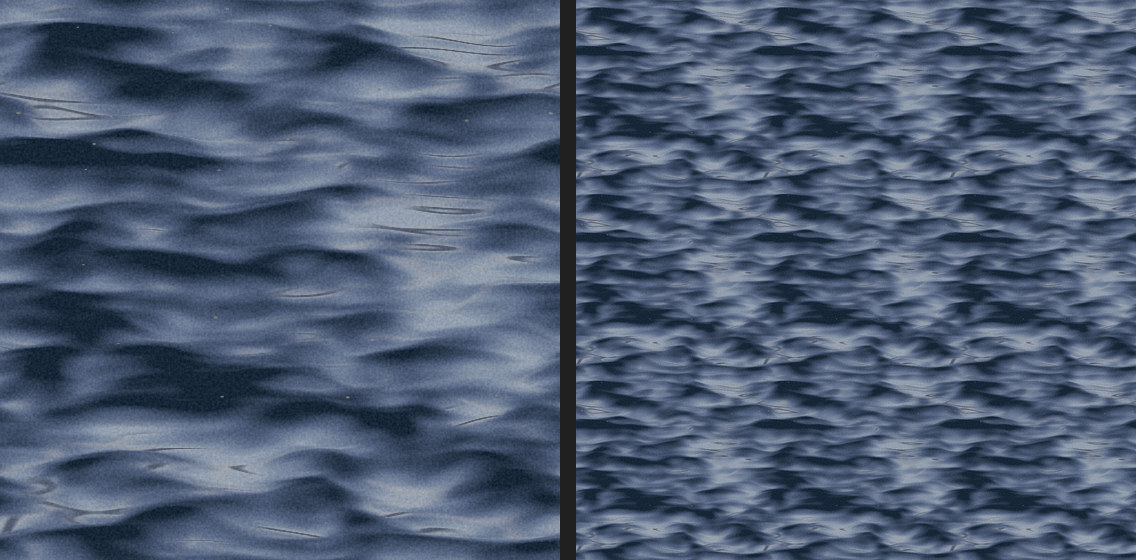
Left: one tile. Right: repeated 3 by 3.
Write a Shadertoy shader that draws this texture.

```glsl
const vec3 WATER[6] = vec3[6](
    vec3(0.12, 0.18, 0.25), vec3(0.21, 0.27, 0.36), vec3(0.29, 0.35, 0.46),
    vec3(0.38, 0.44, 0.55), vec3(0.46, 0.52, 0.61), vec3(0.55, 0.60, 0.67));
const vec3 GLINT = vec3(0.64, 0.65, 0.67);
const vec3 OUTLINE = vec3(0.22, 0.27, 0.36);
const vec3 SPECK = vec3(0.55, 0.52, 0.50);
const float TONE_MID = 2.1;      // ramp position of still water
const float TONE_GAIN = 5.8;     // contrast of the waves
const float TONE_MIN = -0.35;    // darkest ramp position
const float STEEPNESS = 0.038;   // how sharply crests cut into dark faces
const float RIPPLE = 0.40;
const float FINE_RIPPLE = 0.20;
const float GRAIN = 0.085;
const float SPECK_CELLS = 11.0;
const float SPECK_SHARE = 0.2;
const float SPECK_RADIUS = 0.0045;

// Integer hash giving two values in 0..1
vec2 hash2(vec2 cell, float seed) {
    uvec3 v = uvec3(cell, seed) * 1664525u + 1013904223u;
    v.x += v.y * v.z; v.y += v.z * v.x; v.z += v.x * v.y;
    v ^= v >> 16u;
    v.x += v.y * v.z; v.y += v.z * v.x;
    return vec2(v.xy >> 8u) / 16777216.0;
}

float cornerSlope(vec2 cell, vec2 offset, vec2 cells, float seed) {
    float angle = 6.28318 * hash2(mod(cell, cells), seed).x;
    return dot(vec2(cos(angle), sin(angle)), offset);
}

// Gradient noise that wraps over the unit square
float noise(vec2 p, vec2 cells, float seed) {
    p *= cells;
    vec2 c = floor(p), f = p - c;
    vec2 u = f * f * f * (f * (f * 6.0 - 15.0) + 10.0);
    vec2 e = vec2(1.0, 0.0);
    return mix(
        mix(cornerSlope(c, f, cells, seed),
            cornerSlope(c + e.xy, f - e.xy, cells, seed), u.x),
        mix(cornerSlope(c + e.yx, f - e.yx, cells, seed),
            cornerSlope(c + e.xx, f - e.xx, cells, seed), u.x), u.y);
}

float swell(vec2 p) {
    return 0.45 * noise(p, vec2(2, 5), 1.0)
         + 0.90 * noise(p, vec2(4, 12), 2.0)
         + 0.65 * noise(p, vec2(6, 22), 3.0);
}

// Swell sheared by its own height: sharp upper edges, soft lower ones
float steepSwell(vec2 p, out vec2 sheared) {
    float height = 0.0;
    for (int i = 0; i < 4; i++) {
        sheared = p + vec2(0.0, STEEPNESS * height);
        height = mix(height, swell(sheared), 0.8);
    }
    return height;
}

vec3 waterColor(float tone) {
    tone = clamp(tone, TONE_MIN, 5.3);
    int i = int(clamp(floor(tone), 0.0, 4.0));
    return mix(WATER[i], WATER[i + 1], tone - float(i));
}

float specks(vec2 uv) {
    vec2 p = uv * SPECK_CELLS, cell = floor(p);
    vec2 place = hash2(cell, 21.0), kind = hash2(cell, 22.0);
    vec2 d = (p - cell - mix(vec2(0.15), vec2(0.85), place)) / SPECK_CELLS;
    float radius = SPECK_RADIUS * mix(0.5, 1.0, kind.y);
    float dist = length(d * vec2(0.8, 1.3));
    return step(kind.x, SPECK_SHARE) * (1.0 - smoothstep(0.3 * radius, radius, dist));
}

void mainImage(out vec4 fragColor, in vec2 fragCoord) {
    vec2 uv = fragCoord / iResolution.xy;

    // Bend the rows of waves
    vec2 p = uv + vec2(0.08, 0.035) * vec2(noise(uv, vec2(3, 6), 7.0),
                                           noise(uv, vec2(4, 3), 8.0));

    // Waves and ripples
    vec2 sheared;
    float height = steepSwell(p, sheared);
    height += RIPPLE * noise(sheared, vec2(9, 36), 4.0);
    height += FINE_RIPPLE * noise(sheared, vec2(14, 64), 5.0);
    vec3 color = waterColor(TONE_MID + TONE_GAIN * height);

    // Narrow pale glints along the crests
    float bright = smoothstep(-0.02, 0.3, height);
    float crest = abs(noise(sheared, vec2(4, 20), 13.0));
    color = mix(color, GLINT, 0.45 * bright * (1.0 - smoothstep(0.0, 0.12, crest)));

    // Thin flat streaks with dark outlines on the bright slopes
    float patches = bright * smoothstep(0.02, 0.2, noise(uv, vec2(3, 9), 11.0));
    float contour = abs(noise(p, vec2(4, 34), 12.0) - 0.1);
    color = mix(color, GLINT, 0.6 * patches * (1.0 - smoothstep(0.05, 0.2, contour)));
    color = mix(color, OUTLINE, 0.75 * patches * (1.0 - smoothstep(0.015, 0.07, contour)));

    // Floating specks and fine grain
    color = mix(color, SPECK, 0.8 * specks(uv));
    color += GRAIN * (0.7 * noise(uv, vec2(253), 31.0) + 0.5 * noise(uv, vec2(140, 170), 32.0));

    fragColor = vec4(color, 1.0);
}
```
